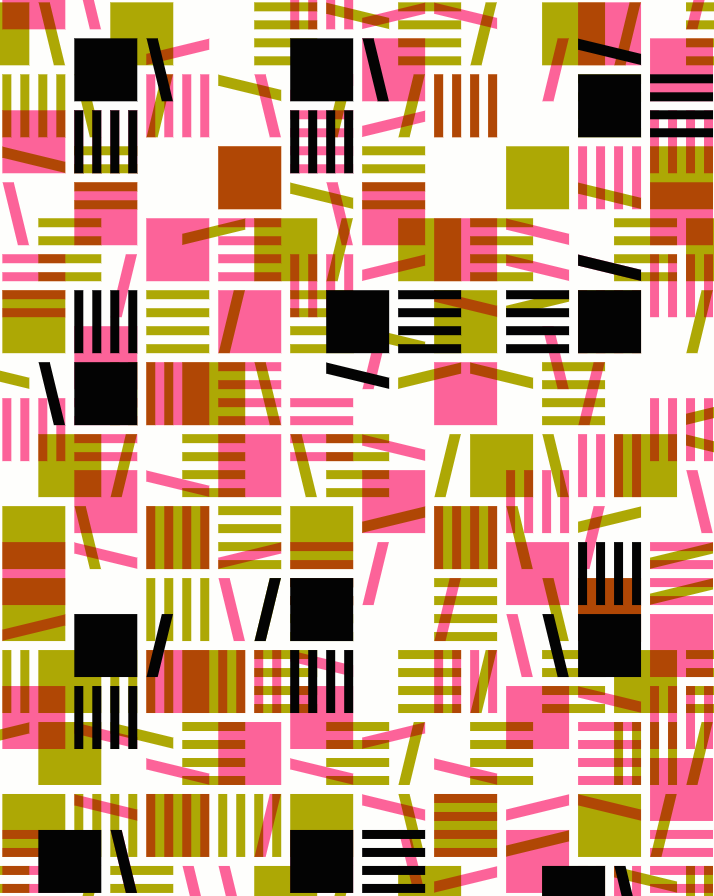
A WebGL 2 fragment shader for this pattern:

```glsl
#version 300 es
precision highp float;
// Geometric patchwork: squares, four-bar tiles and slanted strokes in pink and
// olive on two shifted grids, brown where they overlap, with black clusters on top.
// One length unit is a bar width; tiles are 7 units wide on an 8 unit pitch.

uniform vec2 u_resolution;
out vec4 fragColor;

float hash(vec2 p, float seed) {
  vec3 h = fract(vec3(p.xyx + seed * 7.31) * vec3(0.1031, 0.1030, 0.0973));
  h += dot(h, h.yzx + 33.33);
  return fract((h.x + h.y) * h.z);
}

// Coverage of a signed distance, smoothed over one pixel
float fill(float d) {
  float pixel = 99.6 / u_resolution.y;
  return clamp(0.5 - d / pixel, 0.0, 1.0);
}

// Distance to a box with its corner at the origin
float box(vec2 p, vec2 size) {
  vec2 d = abs(p - 0.5 * size) - 0.5 * size;
  return max(d.x, d.y);
}

float square(vec2 p) {
  return fill(box(p, vec2(7.0)));
}

float bars(vec2 p) {
  float stripe = abs(mod(p.x + 0.5, 2.0) - 1.0) - 0.5;
  return fill(max(box(p, vec2(7.0)), stripe));
}

// Slanted stroke with flat ends, in a 3 by 7 half tile
float stroke(vec2 p, bool flip) {
  if (flip) p.x = 3.0 - p.x;
  float slant = abs(p.x - mix(0.65, 2.35, p.y / 7.0)) - 0.62;
  return fill(max(box(p, vec2(3.0, 7.0)), slant * 0.97));
}

// One colour of tiles; each column slides by half a pitch at random
float tileLayer(vec2 q, float seed) {
  float column = floor(q.x / 8.0);
  q.y += 4.0 * floor(2.0 * hash(vec2(column, 3.0), seed));
  vec2 cell = floor(q / 8.0);
  vec2 p = q - 8.0 * cell - 0.5;
  float kind = mod(cell.x + 2.0 * cell.y + floor(2.0 * hash(cell, seed)), 4.0);
  if (kind < 0.5) return square(p);
  if (hash(cell, seed + 1.0) > 0.5) p = p.yx;
  if (kind < 1.5) return bars(p);
  if (kind > 2.5 && hash(cell, seed + 2.0) > 0.5) return 0.0;
  p.x -= 4.0 * step(0.5, hash(cell, seed + 3.0));
  return stroke(p, hash(cell, seed + 4.0) > 0.5);
}

// Scattered squares, each with bars on one side and a stroke on another
float blackClusters(vec2 q) {
  float ink = 0.0;
  for (int j = -1; j <= 1; j++) {
    for (int i = -1; i <= 1; i++) {
      vec2 g = floor(q / 28.0) + vec2(i, j);
      vec2 jitter = vec2(hash(g, 21.0), hash(g, 22.0));
      vec2 p = q - 28.0 * g - 4.0 * floor(3.0 * jitter) - 4.5;
      if (hash(g, 23.0) > 0.5) p = p.yx;
      float barSide = hash(g, 24.0) > 0.5 ? 8.0 : -8.0;
      float strokeSide = hash(g, 25.0) > 0.5 ? 8.0 : -4.0;
      ink = max(ink, square(p));
      ink = max(ink, bars(p - vec2(0.0, barSide)));
      ink = max(ink, stroke(p - vec2(strokeSide, 0.0), hash(g, 26.0) > 0.5));
    }
  }
  return ink;
}

void main() {
  // Measure down from the top edge, with a thin margin before the first tile
  vec2 q = vec2(gl_FragCoord.x, u_resolution.y - gl_FragCoord.y);
  q = q / u_resolution.y * 99.6 + 0.24;

  float pinkInk = tileLayer(q, 5.0);
  float oliveInk = tileLayer(q.yx, 12.0);

  // Overprint the two colours, then black
  vec3 plain = mix(vec3(0.995, 0.995, 0.99), vec3(0.99, 0.39, 0.60), pinkInk);
  vec3 printed = mix(vec3(0.68, 0.66, 0.02), vec3(0.69, 0.28, 0.02), pinkInk);
  vec3 color = mix(plain, printed, oliveInk);
  color = mix(color, vec3(0.01), blackClusters(q));
  fragColor = vec4(color, 1.0);
}
```
